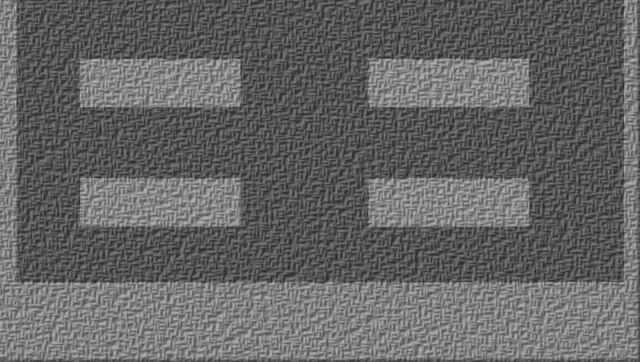
A Shadertoy shader for this background:

```glsl
// A dark panel holding four pale bars, set on a pale ground, all pressed into
// rough woven paper. The relief joins stretched cellular noise in two directions,
// and its slope is lit from the upper left.

vec2 hash2(vec2 cell) {
    vec2 k = vec2(dot(cell, vec2(127.1, 311.7)), dot(cell, vec2(269.5, 183.3)));
    return fract(sin(k) * 43758.5);
}

// Distance to the nearest scattered point
float cellular(vec2 p) {
    vec2 base = floor(p), local = fract(p);
    float nearest = 4.0;
    for (int y = -1; y <= 1; y++)
    for (int x = -1; x <= 1; x++) {
        vec2 cell = vec2(x, y);
        vec2 toPoint = cell + hash2(base + cell) - local;
        nearest = min(nearest, dot(toPoint, toPoint));
    }
    return sqrt(nearest);
}

// Raised fibres: short strokes lying across and upright
float relief(vec2 p) {
    float across = cellular(p * vec2(32.0, 82.0));
    float upright = cellular(p * vec2(82.0, 32.0) + 17.3);
    return -min(across, upright);
}

// Smooth coverage of a rectangle between two corners
float box(vec2 p, vec2 low, vec2 high) {
    vec2 d = max(low - p, p - high);
    float blur = 0.7 / iResolution.y;
    return 1.0 - smoothstep(-blur, blur, max(d.x, d.y));
}

void mainImage(out vec4 fragColor, in vec2 fragCoord) {
    vec2 p = fragCoord / iResolution.y;
    float aspect = iResolution.x / iResolution.y;
    vec2 scale = vec2(aspect, 1.0);

    // Slope of the paper along the light direction
    vec2 lightStep = vec2(0.0022, -0.0022);
    float ahead = relief(p + lightStep);
    float slope = ahead - relief(p - lightStep);

    // Flat layout, its edges slightly frayed by the relief
    vec2 q = p + (ahead + 0.35) * vec2(0.003, -0.004);
    float panel = box(q, vec2(0.026, 0.220) * scale, vec2(0.975, 1.1) * scale);
    float tone = mix(0.505, 0.325, panel);
    for (int i = 0; i < 4; i++) {
        vec2 corner = vec2(0.125, 0.374) + vec2(i % 2, i / 2) * vec2(0.451, 0.330);
        float bar = box(q, corner * scale, (corner + vec2(0.251, 0.133)) * scale);
        tone = mix(tone, 0.525, bar);
    }

    // Relief shading, then the shaded right and bottom rims
    tone += slope * mix(0.36, 0.42, smoothstep(0.33, 0.5, tone));
    float rim = min(aspect - p.x, p.y);
    tone *= mix(0.62, 1.0, smoothstep(0.0, 0.013, rim));

    fragColor = vec4(vec3(clamp(tone, 0.0, 1.0)), 1.0);
}
```
